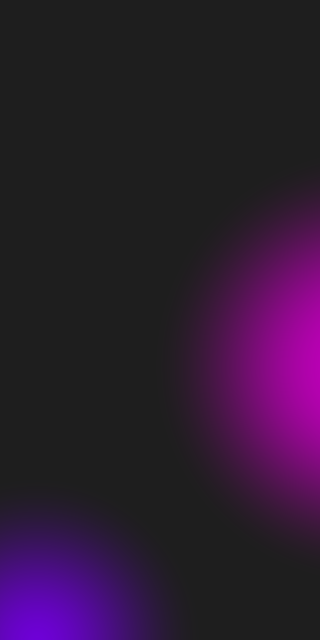
Give the GLSL for this background, as a Shadertoy shader.

```glsl
// Two soft round glows, magenta at the right and violet at the lower left, on charcoal.

// Colours
const vec3 CHARCOAL = vec3(0.118, 0.117, 0.118);
const vec3 MAGENTA = vec3(0.735, 0.0, 0.715);
const vec3 VIOLET = vec3(0.435, 0.0, 0.85);

// Places and radii, in canvas widths
const vec2 MAGENTA_CENTRE = vec2(1.161, 0.854);
const float MAGENTA_CORE = 0.104;
const float MAGENTA_REACH = 0.69;

const vec2 VIOLET_CENTRE = vec2(0.117, -0.005);
const float VIOLET_CORE = -0.026;
const float VIOLET_REACH = 0.52;

// Strength of a round glow: full inside the core, none beyond its reach
float glow(vec2 p, vec2 centre, float core, float reach) {
    return 1.0 - smoothstep(core, reach, distance(p, centre));
}

void mainImage(out vec4 fragColor, in vec2 fragCoord) {
    vec2 p = fragCoord / iResolution.x;

    // Lay each glow over the dark base
    vec3 colour = CHARCOAL;
    colour = mix(colour, VIOLET, glow(p, VIOLET_CENTRE, VIOLET_CORE, VIOLET_REACH));
    colour = mix(colour, MAGENTA, glow(p, MAGENTA_CENTRE, MAGENTA_CORE, MAGENTA_REACH));

    fragColor = vec4(colour, 1.0);
}
```
